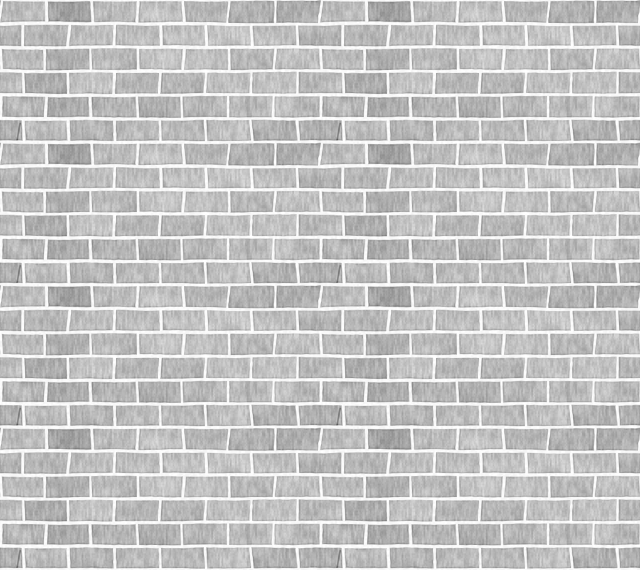
Reproduce this texture procedurally as a Shadertoy shader.

```glsl
#define TILES vec2(2.0, 4.0)
#define BRICKS vec2(7.0, 6.0)
#define ASPECT 1.925
#define JOINT vec2(0.055, 0.065)
#define WARP vec2(0.07, 0.05)
#define BRICK_GREY 0.728
#define MORTAR_GREY 0.98
#define TONE_RANGE 0.085
#define STREAK_RANGE 0.13
#define RIM_DARKNESS 0.13
#define DARK_BRICK vec2(1.0, 5.0)
#define CRACKED_BRICK vec2(0.0, 0.0)

float hash(vec2 p) {
    return fract(sin(dot(p, vec2(127.1, 311.7))) * 43758.5453);
}

// Value noise that wraps after a whole number of cells
float noise(vec2 p, vec2 period) {
    vec2 i = floor(p), f = fract(p);
    f = f * f * (3.0 - 2.0 * f);
    vec2 a = mod(i, period), b = mod(i + 1.0, period);
    return mix(mix(hash(a), hash(vec2(b.x, a.y)), f.x),
               mix(hash(vec2(a.x, b.y)), hash(b), f.x), f.y);
}

// Centred noise over one tile, with the given cells per tile
float tileNoise(vec2 tile, vec2 cells) {
    return noise(tile * cells, cells) - 0.5;
}

float segment(vec2 p, vec2 a, vec2 b) {
    vec2 ab = b - a;
    return length(p - a - ab * clamp(dot(p - a, ab) / dot(ab, ab), 0.0, 1.0));
}

void mainImage(out vec4 fragColor, in vec2 fragCoord) {
    vec2 tile = fragCoord / iResolution.xy * TILES;
    float pixel = TILES.y * BRICKS.y / iResolution.y;

    // Running bond with slightly uneven courses and joints
    vec2 grid = tile * BRICKS;
    grid += WARP * vec2(tileNoise(tile, vec2(7.0, 6.0)),
                        tileNoise(tile, vec2(11.0, 6.0)));
    float row = floor(grid.y);
    grid.x += 0.5 * (1.0 - mod(row, 2.0));
    vec2 id = mod(floor(grid), BRICKS);
    vec2 p = (fract(grid) - 0.5) * vec2(ASPECT, 1.0);

    // Brick outline, in units of the course height
    float rough = tileNoise(tile, vec2(70.0, 36.0));
    vec2 joint = JOINT * (0.8 + 0.4 * hash(id + 17.0));
    vec2 halfSize = 0.5 * vec2(ASPECT, 1.0) - joint;
    vec2 q = abs(p) - halfSize + 0.02;
    float d = length(max(q, 0.0)) + min(max(q.x, q.y), 0.0) - 0.02;
    d += 0.025 * rough;

    // Tone of each brick, soft stains and fine upright brush marks
    float tone = BRICK_GREY + TONE_RANGE * (hash(id + 3.0) - 0.5);
    tone -= 0.06 * float(id == DARK_BRICK);
    tone += 0.07 * tileNoise(tile, vec2(20.0, 15.0));
    tone += STREAK_RANGE * tileNoise(tile, vec2(190.0, 20.0));
    tone += 0.06 * tileNoise(tile, vec2(240.0, 90.0));

    // Worn dark rim, strongest along the lower and left edges
    float rim = smoothstep(0.07, 0.0, abs(d + 0.03));
    float shaded = smoothstep(0.1, 0.0, min(p.x + halfSize.x, p.y + halfSize.y));
    tone -= RIM_DARKNESS * rim * (0.2 + 0.6 * shaded + 0.6 * rough);

    // Slanting crack near one end
    float crack = segment(p, vec2(0.66, -0.43), vec2(0.83, 0.3));
    float crackMask = 1.0 - smoothstep(0.01, 0.01 + 1.2 * pixel, crack);
    tone -= 0.22 * crackMask * float(id == CRACKED_BRICK);

    // Pale mortar with a little grain
    float mortar = MORTAR_GREY + 0.05 * tileNoise(tile, vec2(160.0, 70.0));
    float edge = 0.6 * pixel + 0.008;
    float grey = mix(tone, mortar, smoothstep(-edge, edge, d));
    fragColor = vec4(vec3(clamp(grey, 0.0, 1.0)), 1.0);
}
```
